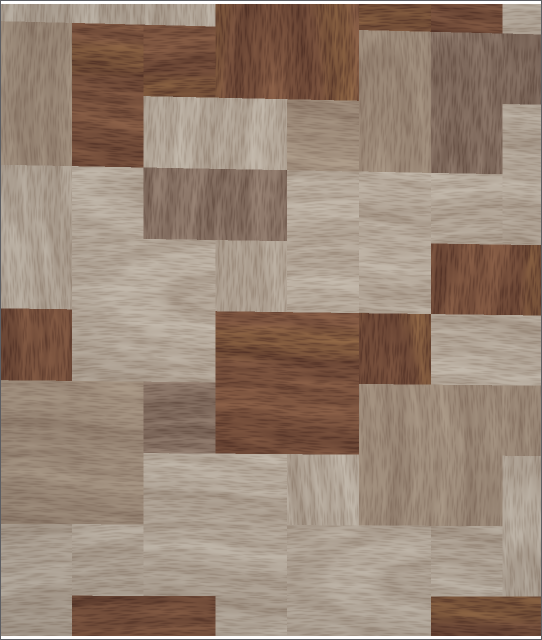
Give the GLSL for this texture, as a Shadertoy shader.

```glsl
// Patchwork of wood veneer panels: large squares, half squares and small squares.
// A two-square (Pythagorean) tiling lays out the panels; layered sines draw the
// growth bands and stretched cellular noise draws the fibres and pores.

const float CELL = 0.1122;               // small square side, canvas height = 1
const float FIRST_ROW = 0.033;           // drop of the first full row from the top
const float TILT = 0.026;                // lean of the seams toward the top right
const float SPLIT_CHANCE = 0.38;         // share of large squares cut in half
const float STRIP = 0.0065;              // white strip at top and bottom
const float FRAME = 0.0013;              // thin outline width
const vec3 SHARES = vec3(0.45, 0.63, 0.77); // cumulative: pale, tan, grey brown
const vec2 FIBRE_SCALE = vec2(1.3, 12.0);
const vec2 PORE_SCALE = vec2(3.2, 29.0);

const vec3 PALE_LIGHT = vec3(0.750, 0.712, 0.662);
const vec3 PALE_DARK  = vec3(0.580, 0.515, 0.455);
const vec3 TAN_LIGHT  = vec3(0.665, 0.600, 0.530);
const vec3 TAN_DARK   = vec3(0.510, 0.430, 0.370);
const vec3 GREY_LIGHT = vec3(0.585, 0.505, 0.450);
const vec3 GREY_DARK  = vec3(0.390, 0.305, 0.260);
const vec3 RED_LIGHT  = vec3(0.540, 0.375, 0.280);
const vec3 RED_DARK   = vec3(0.320, 0.195, 0.150);
const vec3 GOLD       = vec3(0.600, 0.440, 0.280);
const vec3 OUTLINE    = vec3(0.36, 0.37, 0.39);

struct Panel { vec2 centre; float pick; float seed; };

float hash(vec2 p) {
    return fract(sin(dot(p, vec2(127.1, 311.7))) * 43758.55);
}

vec2 hash2(vec2 p) {
    return vec2(hash(p), hash(p + 17.3));
}

// Distance to the nearest scattered point, for fibres once the space is stretched.
float cellular(vec2 p) {
    vec2 id = floor(p), f = fract(p);
    float nearest = 2.0;
    for (int y = -1; y <= 1; y++)
    for (int x = -1; x <= 1; x++) {
        vec2 o = vec2(x, y);
        nearest = min(nearest, length(o + hash2(id + o) - f));
    }
    return nearest;
}

// Finds the panel that covers a grid position.
Panel findPanel(vec2 grid) {
    vec2 c = floor(grid);
    float k = mod(c.x + 3.0 * c.y, 5.0);
    bool small = abs(k - 2.0) < 0.5;
    vec2 offset = small ? vec2(0.0) : vec2(mod(k, 3.0), step(2.5, k));
    vec2 anchor = c - offset;
    vec2 centre = anchor + (small ? 0.5 : 1.0);
    float cut = hash(anchor + 5.2);
    if (!small && cut < SPLIT_CHANCE) {
        vec2 axis = cut < SPLIT_CHANCE * 0.5 ? vec2(1, 0) : vec2(0, 1);
        centre += axis * (dot(offset, axis) - 0.5);
    }
    // An even spread of picks keeps the wood shares steady.
    vec2 lattice = vec2(2.0 * centre.x + centre.y, 2.0 * centre.y - centre.x) / 5.0;
    float pick = fract(dot(lattice, vec2(0.7549, 0.5698)) + 0.13);
    return Panel(centre, pick, hash(centre * 2.0 + 9.1));
}

// Wavy growth bands, about -1 to 1, running along g.x.
float growthBands(vec2 g, float phase) {
    float y = g.y + 0.07 * sin(g.x * 1.7 + phase) + 0.025 * sin(g.x * 4.3 + g.y * 3.0 + phase);
    float b = sin(y * 5.3 + phase);
    b += 0.7 * sin(y * 12.7 + 1.3 * sin(g.x * 0.9 + phase) + phase * 2.0);
    b += 0.5 * sin(y * 27.0 + 1.6 * sin(g.x * 1.6 + y * 4.0));
    return b / 1.9;
}

vec3 woodColor(vec2 grid) {
    Panel panel = findPanel(grid);
    vec2 g = grid - panel.centre;
    float phase = panel.seed * 40.0;
    if (fract(panel.seed * 7.0) < 0.5) g = g.yx;

    // Some panels show arched figure instead of straight bands.
    float arch = step(0.65, fract(panel.seed * 13.0));
    vec2 figure = vec2(g.x, mix(g.y, length(vec2(g.y + 0.2, 0.3 * g.x - 0.35)), arch));
    float bands = growthBands(figure, phase);

    vec2 strand = vec2(g.x, g.y + 0.03 * sin(g.x * 1.7 + phase)) + phase;
    float fibres = 0.5 - cellular(strand * FIBRE_SCALE);
    float pores = 1.0 - smoothstep(0.1, 0.5, cellular(strand * PORE_SCALE));
    float shade = clamp(0.42 + 0.25 * bands + 0.35 * fibres + 0.32 * (pores - 0.35), 0.0, 1.0);

    if (panel.pick < SHARES.x) return mix(PALE_LIGHT, PALE_DARK, shade);
    if (panel.pick < SHARES.y) return mix(TAN_LIGHT, TAN_DARK, shade);
    if (panel.pick < SHARES.z) return mix(GREY_LIGHT, GREY_DARK, shade);
    float streak = smoothstep(0.6, 1.0, sin(figure.y * 3.1 + phase));
    return mix(mix(RED_LIGHT, GOLD, 0.7 * streak), RED_DARK, shade);
}

vec3 scene(vec2 p, vec2 size) {
    float down = 1.0 - p.y - TILT * p.x * p.y;
    vec3 color = woodColor(vec2(p.x, down - FIRST_ROW) / CELL);

    // Soft light falling off toward the corners.
    vec2 fromLight = p - vec2(0.5, 0.58);
    color *= 1.03 - 0.18 * dot(fromLight, fromLight);

    vec2 margin = min(p, size - p);
    if (margin.y < STRIP) color = vec3(1.0);
    if (min(margin.x, margin.y) < FRAME) color = OUTLINE;
    return color;
}

void mainImage(out vec4 fragColor, in vec2 fragCoord) {
    // Four samples per pixel smooth the seams and the grain.
    vec3 color = vec3(0.0);
    for (int i = 0; i < 4; i++) {
        vec2 jitter = (vec2(i & 1, i >> 1) - 0.5) * 0.5;
        color += scene((fragCoord + jitter) / iResolution.y, iResolution.xy / iResolution.y);
    }
    fragColor = vec4(color / 4.0, 1.0);
}
```
